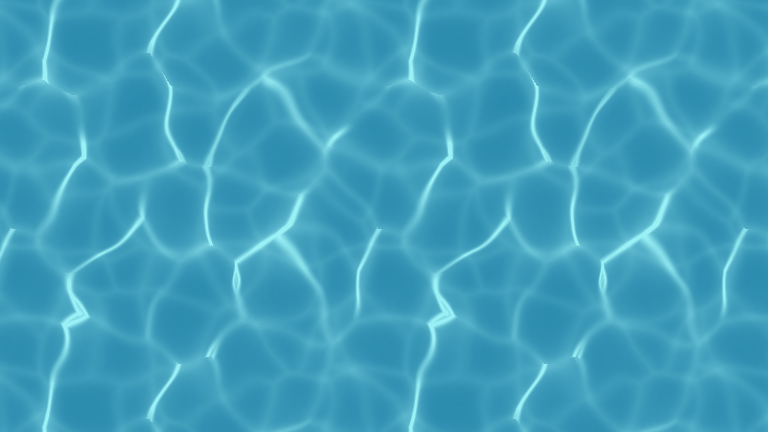
Give the GLSL for this texture, as a Shadertoy shader.

```glsl
#define TILE 0.848                      // side of one repeat, in canvas heights
#define MAIN_CELLS vec2(5.0, 4.0)
#define FAINT_CELLS vec2(7.0, 6.0)
#define LINE_WIDTH 0.0055               // widths are in tile sides
#define SOFT_WIDTH 0.018
#define LENS_WIDTH 0.013
#define HALO_WIDTH 0.026
#define WARP 0.060
#define DEEP vec3(0.170, 0.545, 0.682)
#define BRIGHT vec3(0.600, 0.940, 0.960)

vec2 hash2(vec2 q) {
    vec3 h = fract(q.xyx * vec3(0.1031, 0.1030, 0.0973));
    h += dot(h, h.yzx + 33.33);
    return fract((h.xx + h.yz) * h.zy);
}

// Gradient noise on a lattice that wraps after "period" steps
float cornerSlope(vec2 corner, vec2 offset, float period, float seed) {
    float angle = 6.2832 * hash2(mod(corner, period) + seed).x;
    return dot(vec2(cos(angle), sin(angle)), offset);
}

float tileNoise(vec2 p, float period, float seed) {
    p *= period;
    vec2 i = floor(p), f = p - i;
    vec2 u = f * f * f * (f * (f * 6.0 - 15.0) + 10.0);
    vec2 e = vec2(1.0, 0.0);
    float low = mix(cornerSlope(i, f, period, seed),
                    cornerSlope(i + e, f - e, period, seed), u.x);
    float high = mix(cornerSlope(i + e.yx, f - e.yx, period, seed),
                     cornerSlope(i + 1.0, f - 1.0, period, seed), u.x);
    return 1.4 * mix(low, high, u.y);
}

vec2 warp(vec2 p, float seed) {
    vec2 broad = vec2(tileNoise(p, 4.0, seed), tileNoise(p, 4.0, seed + 31.0));
    vec2 fine = vec2(tileNoise(p, 9.0, seed + 57.0), tileNoise(p, 9.0, seed + 83.0));
    return p + WARP * (broad + 0.22 * fine);
}

// Vector from p to the jittered centre of a wrapped cell
vec2 toCentre(vec2 cell, vec2 p, vec2 cells, float seed) {
    vec2 jitter = 0.1 + 0.8 * hash2(mod(cell, cells) + seed);
    return (cell + jitter) / cells - p;
}

// Light focused along cell borders; gain 0 leaves only soft borders
float lightWeb(vec2 p, vec2 cells, float seed, float gain) {
    vec2 home = floor(p * cells);
    vec2 nearest = vec2(9.0);
    for (int y = -1; y <= 1; y++)
    for (int x = -1; x <= 1; x++) {
        vec2 c = toCentre(home + vec2(x, y), p, cells, seed);
        if (dot(c, c) < dot(nearest, nearest)) nearest = c;
    }

    float focus = gain * smoothstep(-0.35, 0.35, tileNoise(p, 5.0, seed + 11.0));
    float lens = LENS_WIDTH * smoothstep(0.15, 0.70, tileNoise(p, 6.0, seed + 23.0));
    float core = 0.0, halo = 0.0;
    for (int y = -2; y <= 2; y++)
    for (int x = -2; x <= 2; x++) {
        vec2 c = toCentre(home + vec2(x, y), p, cells, seed);
        vec2 span = c - nearest;
        if (dot(span, span) < 1e-5) continue;
        vec2 normal = normalize(span);
        float d = max(dot(0.5 * (nearest + c), normal), 0.0);

        // Upright borders, leaning slightly right, gather the most light
        float upright = abs(dot(normal, normalize(vec2(1.0, -0.3))));
        float strength = focus * smoothstep(0.35, 0.95, upright);

        // Wide parts have a paler inside between two bright rims
        float opening = lens * strength;
        float width = mix(SOFT_WIDTH, LINE_WIDTH, sqrt(strength));
        float rim = (d - opening) / width;
        float profile = exp(-rim * rim);
        if (d < opening) profile = max(profile, 0.62);
        core = max(core, profile * mix(0.09, 0.82, strength));

        float softD = sqrt(d * d + 0.00005);
        halo += exp(-softD / HALO_WIDTH) * mix(0.09, 0.24, strength);
    }
    return core + halo;
}

void mainImage(out vec4 fragColor, in vec2 fragCoord) {
    vec2 p = fragCoord / (iResolution.y * TILE);

    // Sharp web over a fainter, finer one
    float light = lightWeb(warp(p, 17.0), MAIN_CELLS, 41.0, 1.0);
    light += 0.65 * lightWeb(warp(p, 113.0), FAINT_CELLS, 151.0, 0.0);

    // Drifting shade and slight grain
    light += 0.035 * tileNoise(p, 5.0, 71.0) + 0.02 * tileNoise(p, 11.0, 97.0);
    light += 0.010 * tileNoise(p, 60.0, 131.0);

    fragColor = vec4(mix(DEEP, BRIGHT, clamp(light, 0.0, 1.0)), 1.0);
}
```
